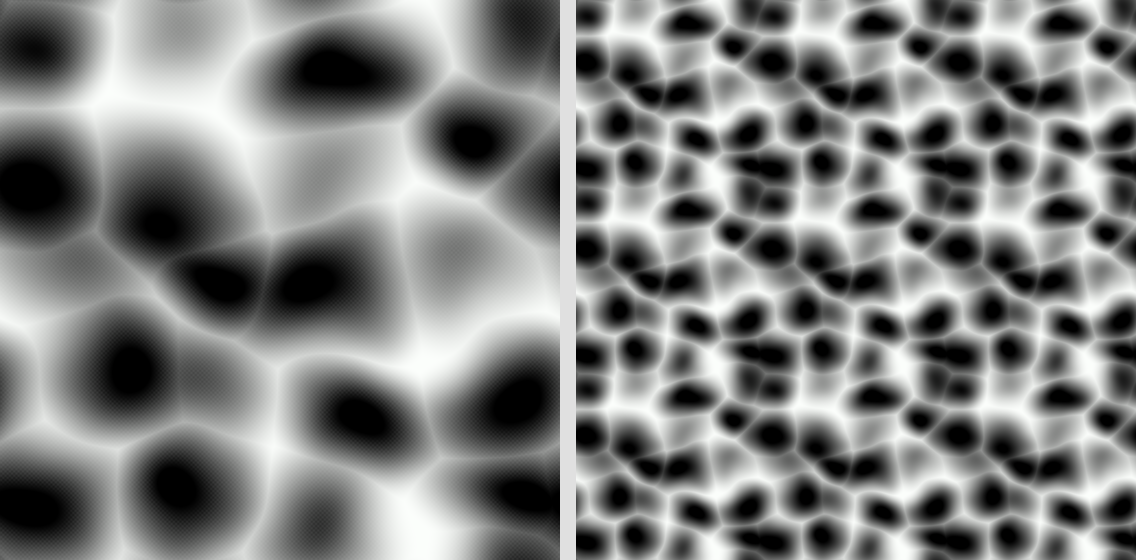
Left: one tile. Right: repeated 3 by 3.
A Shadertoy shader for this texture:

```glsl
// Soft dark hollows parted by glowing white creases, in seamless grey.
// Tilted elliptical blobs are scattered on a wrapping grid, bent by periodic
// gradient noise and joined with min(), which leaves the sharp creases.

const float PI = 3.14159265;
const ivec2 GRID = ivec2(4, 5);

// Three random values in 0..1 for a lattice point
vec3 hash3(ivec2 cell, int seed) {
    uvec3 v = uvec3(cell.x, cell.y, seed) * 1664525u + 1013904223u;
    for (int i = 0; i < 2; i++) {
        v.x += v.y * v.z;
        v.y += v.z * v.x;
        v.z += v.x * v.y;
        v ^= v >> 16u;
    }
    return vec3(v >> 8u) / 16777216.0;
}

ivec2 wrapCell(ivec2 cell, ivec2 period) {
    return (cell + 4 * period) % period;
}

float cornerSlope(ivec2 cell, vec2 offset, int period, int seed) {
    float angle = 2.0 * PI * hash3(wrapCell(cell, ivec2(period)), seed).x;
    return dot(vec2(cos(angle), sin(angle)), offset);
}

// Gradient noise that repeats after a whole number of cells
float gradientNoise(vec2 uv, int period, int seed) {
    vec2 p = uv * float(period);
    ivec2 c = ivec2(floor(p));
    vec2 f = fract(p);
    vec2 w = f * f * f * (f * (f * 6.0 - 15.0) + 10.0);
    float low = mix(cornerSlope(c, f, period, seed),
                    cornerSlope(c + ivec2(1, 0), f - vec2(1, 0), period, seed), w.x);
    float high = mix(cornerSlope(c + ivec2(0, 1), f - vec2(0, 1), period, seed),
                     cornerSlope(c + ivec2(1, 1), f - vec2(1, 1), period, seed), w.x);
    return mix(low, high, w.y);
}

// Brightness of the deepest blob at a point; 1 outside all blobs
float hollows(vec2 uv) {
    ivec2 home = ivec2(floor(uv * vec2(GRID)));
    float light = 1.0;
    for (int y = -2; y <= 2; y++)
    for (int x = -2; x <= 2; x++) {
        ivec2 cell = home + ivec2(x, y);
        ivec2 id = wrapCell(cell, GRID);
        vec3 place = hash3(id, 11);
        vec3 shape = hash3(id, 23);

        // Offset from the blob centre, turned to its long axis
        vec2 centre = (vec2(cell) + mix(vec2(0.1), vec2(0.9), place.xy)) / vec2(GRID);
        float tilt = mix(-0.6, 0.6, shape.z);
        vec2 d = uv - centre;
        d = vec2(cos(tilt) * d.x + sin(tilt) * d.y, cos(tilt) * d.y - sin(tilt) * d.x);
        vec2 radii = vec2(mix(0.17, 0.27, shape.x), mix(0.14, 0.20, shape.y));

        // Evenly spread ranks: about half black, the rest fading to pale grey
        float rank = float(((id.x + GRID.x * id.y) * 7) % 20) / 20.0;
        float depth = mix(1.1, 0.4, smoothstep(0.45, 1.0, rank));
        float falloff = 1.0 - smoothstep(0.0, 1.0, length(d / radii));
        light = min(light, 1.0 - depth * falloff);
    }
    return clamp(light, 0.0, 1.0);
}

void mainImage(out vec4 fragColor, in vec2 fragCoord) {
    vec2 uv = fragCoord / iResolution.xy;

    // Bend the outlines
    vec2 bend = 0.055 * vec2(gradientNoise(uv, 4, 1), gradientNoise(uv, 4, 2));
    bend += 0.012 * vec2(gradientNoise(uv, 9, 3), gradientNoise(uv, 9, 4));
    float light = hollows(uv + bend);

    // Faint fine checker, strongest in the dark greys
    float checker = sin(256.0 * PI * uv.x) * sin(256.0 * PI * uv.y);
    light += 0.035 * checker * (1.0 - light) * smoothstep(0.0, 0.15, light);

    vec3 paleGrey = vec3(0.985, 0.995, 0.985);
    fragColor = vec4(light * paleGrey, 1.0);
}
```
